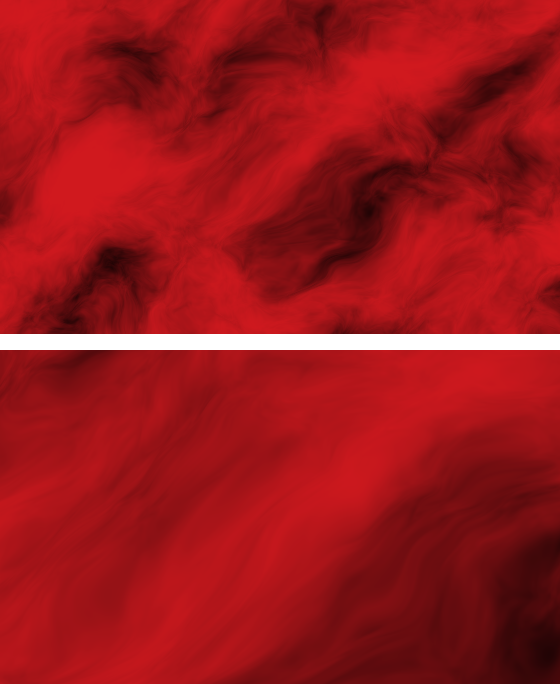
Top: the whole. Bottom: its middle third, enlarged.
Reproduce this texture procedurally as a Shadertoy shader.

```glsl
// Billowing red smoke with ragged dark gaps, soft diagonal drift and faint wisps.

#define MID_TONE     0.646  // red level of average smoke
#define CONTRAST     0.128  // change of red per unit of density
#define SHADOW_SKEW  0.024  // deepens gaps, flattens highlights
#define TINT         vec3(1.0, 0.118, 0.146)
#define DRIFT_ANGLE  0.60   // direction of the drift, radians
#define BROAD_WEIGHT 0.68
#define DETAIL_WEIGHT 0.82
#define DETAIL_GAIN  0.64
#define SWIRL        0.07   // strength of the domain warp
#define CURL         0.15   // how far each octave bends the next
#define WISP_WEIGHT  0.22
#define FIBRE_WEIGHT 0.09

const float TAU = 6.2831853;

vec3 hash3(vec2 cell) {
    vec3 h = fract(cell.xyx * vec3(0.1031, 0.1030, 0.0973));
    h += dot(h, h.yxz + 33.33);
    return fract((h.xxy + h.yzz) * h.zyx);
}

// Cellular noise: one soft light or dark puff per cell, scaled to unit deviation.
float puffs(vec2 p) {
    vec2 cell = floor(p), local = p - cell;
    float sum = 0.0;
    for (int y = -1; y <= 1; y++)
    for (int x = -1; x <= 1; x++) {
        vec2 offset = vec2(x, y);
        vec3 h = hash3(cell + offset);
        vec2 d = offset + h.xy - local;
        float k = max(1.0 - dot(d, d), 0.0);
        sum += (h.z < 0.5 ? -1.0 : 1.0) * k * k * k;
    }
    return 1.49 * sum;
}

// Pushes the domain around at ever finer scales to fray the outlines.
vec2 swirl(vec2 p) {
    float freq = 2.5;
    for (int i = 0; i < 4; i++) {
        vec2 q = p * freq + 11.7 * float(i);
        p += SWIRL / freq * vec2(puffs(q), puffs(q + vec2(37.2, 81.4)));
        freq *= 2.1;
    }
    return p;
}

// Layered sines for the large masses; whole periods keep the mean balanced.
float broadMasses(vec2 p) {
    vec2 q = TAU * p * vec2(0.6, 1.0);
    float sum = sin(q.y - q.x + 0.9)
              + 0.9 * sin(2.0 * q.y - q.x + 4.1)
              + 0.6 * sin(2.0 * q.x + q.y + 2.3)
              + 0.7 * sin(2.0 * q.y - 3.0 * q.x + 5.2);
    return 0.867 * sum;
}

// Octaves of puffs from billows to haze, each curling around the coarser ones.
float billows(vec2 p) {
    float sum = 0.0, power = 0.0, amp = 1.0, freq = 3.6;
    vec2 bend = vec2(0.0);
    for (int i = 0; i < 7; i++) {
        // Turning every octave hides the cell grid
        float turn = 0.35 * sin(2.1 * float(i));
        vec2 q = mat2(cos(turn), sin(turn), -sin(turn), cos(turn)) * (p + bend);
        float n = puffs(q * freq + 19.3 * float(i));
        sum += amp * n;
        power += amp * amp;
        bend += CURL / freq * n * vec2(cos(2.4 * float(i)), sin(2.4 * float(i)));
        amp *= DETAIL_GAIN;
        freq *= 1.87;
    }
    return sum * inversesqrt(power);
}

// Thin bright line along one level of a noise field.
float wisp(vec2 p, float sharpness) {
    float level = puffs(p) - 0.5;
    return exp(-sharpness * level * level);
}

void mainImage(out vec4 fragColor, in vec2 fragCoord) {
    vec2 p = fragCoord / iResolution.y;
    vec2 flow = swirl(p);

    // Frame stretched along the drift
    float c = cos(DRIFT_ANGLE), s = sin(DRIFT_ANGLE);
    vec2 along = vec2(c * flow.x + s * flow.y, c * flow.y - s * flow.x);
    vec2 stretched = along * vec2(0.82, 1.18);

    // Density of the smoke
    float billow = billows(stretched);
    float density = BROAD_WEIGHT * broadMasses(flow) + DETAIL_WEIGHT * billow;
    density += FIBRE_WEIGHT * puffs(along * vec2(18.0, 46.0) + 5.0);

    // Faint curls, visible only in parts
    float curls = wisp(stretched * 4.3 + 51.0, 50.0)
                + 0.7 * wisp(stretched * 8.1 + 73.0, 24.0);
    density += WISP_WEIGHT * curls * smoothstep(-0.6, 1.2, billow) - 0.02;

    // Tone: dense smoke is bright, gaps fall off quickly
    float z = clamp(density, -3.2, 2.5);
    float red = MID_TONE + CONTRAST * z - SHADOW_SKEW * z * z;
    fragColor = vec4(TINT * max(red, 0.06), 1.0);
}
```
